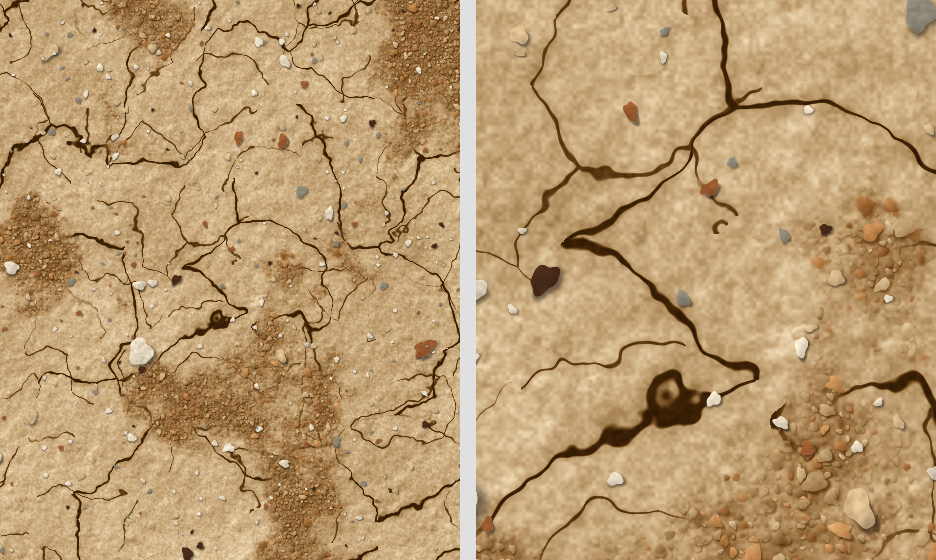
Left, the full canvas; right, a detail of the centre.
Write a WebGL 2 fragment shader that draws this texture.

```glsl
#version 300 es
precision highp float;
// Dry cracked clay with gravel patches and scattered pale stones.

#define CRACK_SCALE 5.2
#define CRACK_WIDTH 0.0024
#define HAIR_SCALE 10.5
#define HAIR_WIDTH 0.0012
#define CRACK_WANDER 0.13
#define PATCH_SCALE 4.3
#define PATCH_LEVEL 0.55
#define CLAY_TONE 0.80
#define GRAIN 0.17
#define RELIEF 0.36
#define LIGHT vec2(-0.6, 0.8)

uniform vec2 u_resolution;
out vec4 fragColor;

vec3 hash3(vec2 p) {
  vec3 q = fract(p.xyx * vec3(0.1031, 0.1030, 0.0973));
  q += dot(q, q.yxz + 33.33);
  return fract((q.xxy + q.yzz) * q.zyx);
}

float noise(vec2 p) {
  vec2 i = floor(p), f = fract(p);
  f = f * f * (3.0 - 2.0 * f);
  return mix(mix(hash3(i).x, hash3(i + vec2(1, 0)).x, f.x),
             mix(hash3(i + vec2(0, 1)).x, hash3(i + 1.0).x, f.x), f.y);
}

float fbm(vec2 p) {
  float sum = 0.0, amp = 0.5;
  for (int i = 0; i < 5; i++) {
    sum += amp * noise(p);
    p = mat2(1.6, 1.2, -1.2, 1.6) * p + 7.3;
    amp *= 0.5;
  }
  return sum / 0.97;
}

// Distance to the nearest cell border, and a random value for that border
vec2 cellBorder(vec2 p) {
  vec2 base = floor(p), site = vec2(0), toSite = vec2(9);
  for (int k = 0; k < 9; k++) {
    vec2 id = base + vec2(k % 3 - 1, k / 3 - 1);
    vec2 r = id + 0.1 + 0.8 * hash3(id).xy - p;
    if (dot(r, r) < dot(toSite, toSite)) { toSite = r; site = id; }
  }
  vec2 border = vec2(9, 0);
  for (int k = 0; k < 25; k++) {
    vec2 id = site + vec2(k % 5 - 2, k / 5 - 2);
    if (id == site) continue;
    vec2 r = id + 0.1 + 0.8 * hash3(id).xy - p;
    float d = dot(0.5 * (toSite + r), normalize(r - toSite));
    if (d < border.x) border = vec2(d, hash3(id + site + 0.5).y);
  }
  return border;
}

// Scattered angular stones: coverage, facing to light, random value, shadow
vec4 stones(vec2 p, float scale, float density, float seed) {
  vec2 q = p * scale + seed * 17.0, base = floor(q);
  float soft = scale / u_resolution.y;
  vec4 s = vec4(0);
  for (int k = 0; k < 9; k++) {
    vec2 id = base + vec2(k % 3 - 1, k / 3 - 1);
    vec3 h = hash3(id + seed), g = hash3(id + seed + 71.0);
    if (h.z > density) continue;
    vec2 d = q - id - 0.2 - 0.6 * h.xy;
    float turn = 6.283 * g.x, c = cos(turn), n = sin(turn);
    float squash = 1.0 + 0.8 * g.y;
    mat2 shape = mat2(c, n * squash, -n, c * squash);
    vec2 e = shape * d;
    float a = atan(e.y, e.x + 0.00001);
    float r = mix(0.18, 0.46, g.z * g.z);
    r *= 1.0 + 0.13 * sin(3.0 * a + 20.0 * h.x) + 0.07 * sin(5.0 * a + 20.0 * h.y);
    float cover = 1.0 - smoothstep(-0.7 * soft, 0.7 * soft, length(e) - r);
    float shade = length(shape * (d + LIGHT * 0.3 * r)) - r;
    s.w = max(s.w, 1.0 - smoothstep(-0.08, 0.08 + soft, shade));
    if (cover > s.x) s.xyz = vec3(cover, dot(d, LIGHT) / r, g.y);
  }
  return s;
}

// Earth colour from dark brown to pale sand
vec3 earth(float t) {
  t = clamp(t, 0.18, 0.94);
  return vec3(t, t - 0.145 + 0.4 * (t - 0.55) * (t - 0.55), max(0.84 * t * t - 0.03, 0.02));
}

// Cracks along cell borders, some borders left closed
float crack(vec2 p, float scale, float width, float gaps) {
  vec2 b = cellBorder(p * scale);
  float w = width * smoothstep(gaps, gaps + 0.35, b.y) * mix(0.3, 1.6, noise(p * 38.0));
  float d = b.x / scale, soft = 0.6 / u_resolution.y;
  float core = 1.0 - smoothstep(w * 0.5, w * 1.2 + soft, d);
  float halo = 0.22 * exp(-d / (w * 2.0 + 0.0005));
  return max(core, halo) * smoothstep(0.0, 0.0008, w);
}

void main() {
  vec2 p = gl_FragCoord.xy / u_resolution.y;

  // Clay surface: blotches, raking light, grain
  float grain = 0.6 * noise(p * 430.0) + 0.4 * noise(p * 210.0 + 9.0) - 0.5;
  float bump = fbm(p * 42.0) - fbm(p * 42.0 + LIGHT * 0.22);
  float tone = CLAY_TONE + 0.16 * (fbm(p * 7.0) - 0.5) + RELIEF * bump + GRAIN * grain;
  vec4 lump = stones(p, 42.0, 0.3, 2.0);
  tone += 0.06 * lump.x * lump.y - 0.07 * lump.w * (1.0 - lump.x);

  // Cracks, fading inside the gravel
  float field = fbm(p * PATCH_SCALE + 3.7) + 0.12 * (fbm(p * 30.0) - 0.5);
  float gravel = smoothstep(PATCH_LEVEL, PATCH_LEVEL + 0.13, field);
  vec2 w = p + CRACK_WANDER * (vec2(fbm(p * 9.0), fbm(p * 9.0 + 40.0)) - 0.5);
  float gap = max(crack(w, CRACK_SCALE, CRACK_WIDTH, 0.2),
                  0.8 * crack(w + 3.1, HAIR_SCALE, HAIR_WIDTH, 0.42));
  tone = mix(tone, 0.22 + 0.1 * grain, gap * (1.0 - 0.75 * gravel));

  // Gravel beds, fine to coarse
  tone = mix(tone, 0.56 + 0.3 * grain + 0.5 * bump, 0.85 * gravel);
  float rust = 0.25 * gravel;
  for (float f = 0.0; f < 3.0; f++) {
    vec4 s = stones(p, 140.0 / (1.0 + 0.75 * f), 0.85 - 0.22 * f, 5.0 + f);
    float keep = smoothstep(0.0, 0.15, gravel - 0.6 * fract(s.z * 7.0));
    tone *= 1.0 - 0.42 * s.w * (1.0 - s.x) * gravel;
    tone = mix(tone, 0.69 + 0.12 * s.y + 0.24 * (s.z - 0.5) + 0.12 * grain, s.x * keep);
    rust = mix(rust, step(0.72, fract(s.z * 13.0)), s.x * keep);
  }
  vec3 col = earth(tone) * mix(vec3(1), vec3(1.02, 0.87, 0.72), rust);

  // Loose stones: pale, grey, rusty, dark and clay coloured
  for (float f = 0.0; f < 3.0; f++) {
    vec4 s = stones(p, 14.0 * exp2(1.15 * f), 0.035 + 0.022 * f, 11.0 + f);
    float kind = fract(s.z * 9.0 + 0.2 * f);
    vec3 body = earth(0.81);
    if (kind < 0.78) body = vec3(0.27, 0.16, 0.09);
    if (kind < 0.68) body = vec3(0.60, 0.35, 0.18);
    if (kind < 0.52) body = vec3(0.54, 0.52, 0.46);
    if (kind < 0.40) body = vec3(0.89, 0.84, 0.75);
    body *= 1.0 + 0.1 * s.y + 0.2 * grain + 0.5 * bump;
    col *= 1.0 - 0.45 * s.w * (1.0 - s.x);
    col = mix(col, body, s.x);
  }
  fragColor = vec4(clamp(col, 0.0, 1.0), 1.0);
}
```
